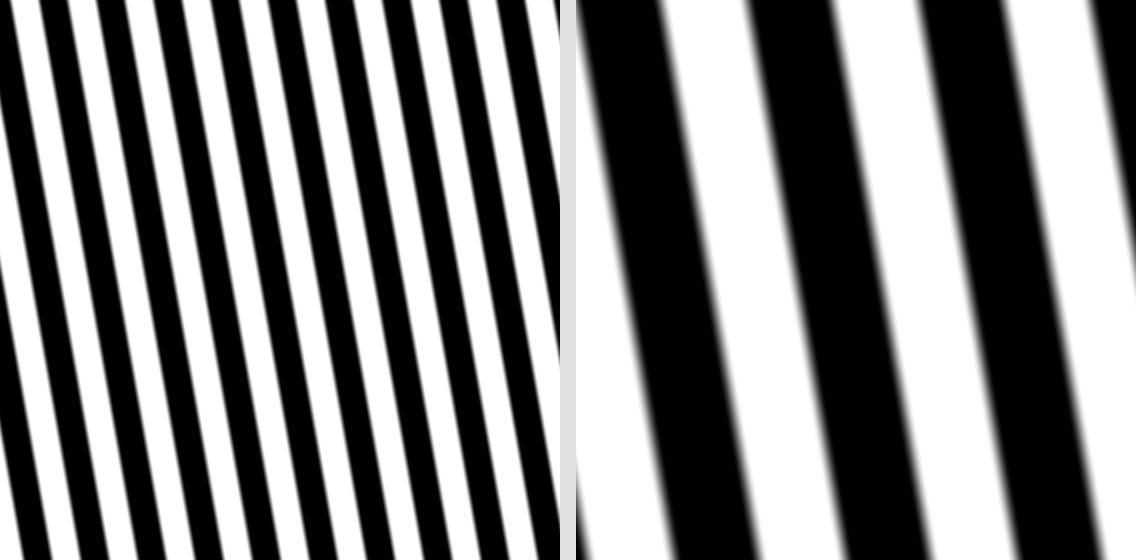
Left: the whole. Right: its middle third, enlarged.
This pattern is drawn by a Shadertoy shader. Its source:

```glsl
// Even black and white diagonal stripes with slightly soft edges.
// The canvas is projected onto the stripe normal, repeated with fract,
// and a signed distance to the nearest black band is smoothed into ink.

#define STRIPE_TILT   10.0     // degrees away from vertical
#define STRIPE_PITCH  0.10208  // horizontal spacing, in canvas heights
#define STRIPE_START  0.0421   // left edge of a black band on the bottom line
#define INK_SHARE     0.5      // black part of each repeat
#define EDGE_SOFTNESS 0.0055   // half width of the edge ramp
#define INK_COLOR     vec3(0.0)
#define PAPER_COLOR   vec3(1.0)

// Signed distance to the nearest band, negative inside the ink
float bandDistance(vec2 p)
{
    float tilt = radians(STRIPE_TILT);
    vec2 normal = vec2(cos(tilt), sin(tilt));
    float pitch = STRIPE_PITCH * normal.x;
    float across = dot(p - vec2(STRIPE_START, 0.0), normal) / pitch;
    float fromCenter = abs(fract(across - 0.5 * INK_SHARE + 0.5) - 0.5);
    return (fromCenter - 0.5 * INK_SHARE) * pitch;
}

void mainImage(out vec4 fragColor, in vec2 fragCoord)
{
    vec2 p = fragCoord / iResolution.y;

    // Keep the ramp at least about one pixel wide on small canvases
    float ramp = max(EDGE_SOFTNESS, 0.75 / iResolution.y);
    float paper = smoothstep(-ramp, ramp, bandDistance(p));

    fragColor = vec4(mix(INK_COLOR, PAPER_COLOR, paper), 1.0);
}
```
